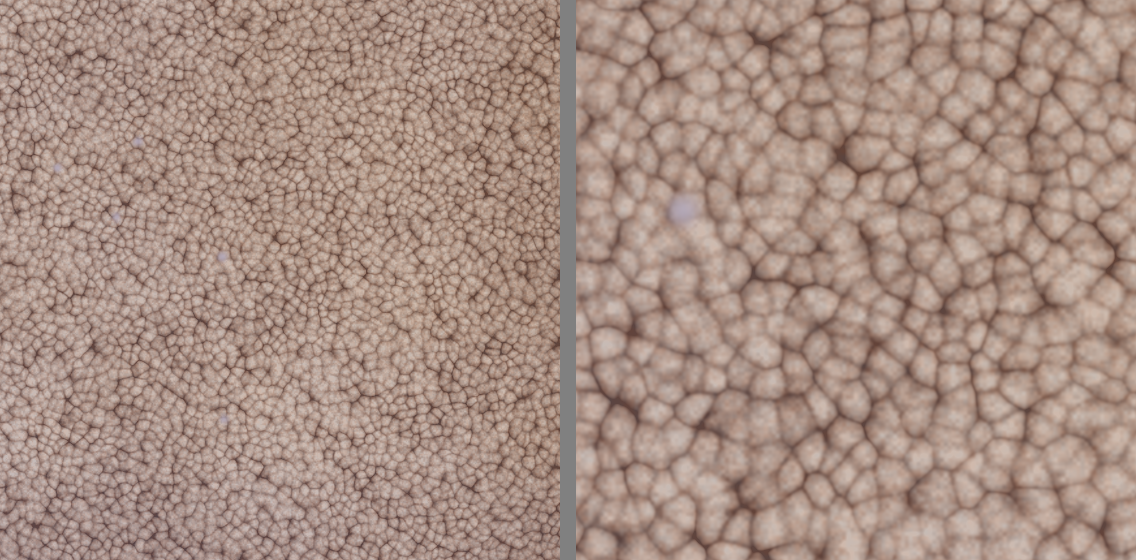
Left: the whole. Right: its middle third, enlarged.
Give the GLSL for this texture, as a WebGL 2 fragment shader.

```glsl
#version 300 es
precision highp float;
// Soft beige fleece: small rounded tufts as blended domes on a warped, jittered
// lattice, with brown pits between them that deepen along wandering creases.
// Fine fibre noise, broad tinting and a few blurred lilac flecks lie on top.

uniform vec2 u_resolution;
out vec4 fragColor;

const vec3 GAP_BROWN = vec3(0.43, 0.32, 0.285);
const vec3 TUFT_CREAM = vec3(0.765, 0.685, 0.64);
const vec3 MID_WARMTH = vec3(0.05, 0.0, -0.035);
const vec3 FLECK_LILAC = vec3(0.70, 0.66, 0.73);
const float TUFTS_ACROSS = 60.0;

// Integer hash giving two values in 0..1 per lattice point and seed
vec2 hash2(vec2 cell, int seed) {
    uvec2 q = uvec2(ivec2(cell) + seed * ivec2(131, 719));
    q = q * 1664525u + 1013904223u;
    q.x += q.y * 1664525u;
    q.y += q.x * 1664525u;
    q ^= q >> 16u;
    q.x += q.y * 1664525u;
    q.y += q.x * 1664525u;
    q ^= q >> 16u;
    return vec2(q & 65535u) / 65535.0;
}

// Two independent channels of smooth value noise
vec2 noise2(vec2 p, int seed) {
    vec2 i = floor(p), f = fract(p);
    f = f * f * (3.0 - 2.0 * f);
    vec2 low = mix(hash2(i, seed), hash2(i + vec2(1, 0), seed), f.x);
    vec2 high = mix(hash2(i + vec2(0, 1), seed), hash2(i + vec2(1, 1), seed), f.x);
    return mix(low, high, f.y);
}

vec2 fractal2(vec2 p, int seed) {
    vec2 sum = vec2(0.0);
    float weight = 0.5;
    for (int k = 0; k < 3; k++) {
        sum += weight * noise2(p, seed + k);
        p = p * 2.03 + 7.3;
        weight *= 0.5;
    }
    return sum / 0.875;
}

vec2 rotate(vec2 p, float angle) {
    float c = cos(angle), s = sin(angle);
    return vec2(c * p.x - s * p.y, s * p.x + c * p.y);
}

// Blended tufts: depth below the dome tops, gap softness, slope, tuft value
vec4 tuftField(vec2 p, float jitter, float sharpness) {
    vec2 base = floor(p);
    float total = 1e-6, squares = 0.0, slope = 0.0, value = 0.0;
    for (int y = -1; y <= 1; y++) {
        for (int x = -1; x <= 1; x++) {
            vec2 cell = base + vec2(x, y);
            vec2 toTuft = p - cell - 0.5 - jitter * (hash2(cell, 3) - 0.5);
            vec2 rnd = hash2(cell, 8);
            float w = mix(0.55, 1.5, rnd.y) * exp(-sharpness * dot(toTuft, toTuft));
            total += w;
            squares += w * w;
            slope += w * (toTuft.x + toTuft.y);
            value += w * rnd.x;
        }
    }
    float sink = -log(total) / sharpness;
    return vec4(sink, 1.0 - squares / (total * total), slope / total, value / total);
}

// Soft wandering folds, broken up by a second noise channel
float creaseMask(vec2 uv) {
    vec2 n = fractal2(rotate(uv, 0.65) * vec2(9.0, 13.0), 21);
    float line = 1.0 - smoothstep(0.0, 0.06, abs(n.x - 0.5));
    return line * smoothstep(0.42, 0.62, n.y);
}

// Sparse soft spots, at most one per grid cell
float fleckMask(vec2 uv, float grid, float chance) {
    vec2 p = uv * grid, cell = floor(p);
    vec2 centre = 0.2 + 0.6 * hash2(cell, 41);
    vec2 rnd = hash2(cell, 42);
    float wobble = 0.03 * (noise2(uv * 110.0, 43).x - 0.5);
    float d = length(p - cell - centre) + wobble;
    return step(rnd.x, chance) * (1.0 - smoothstep(0.0, 0.075 + 0.02 * rnd.y, d));
}

void main() {
    vec2 uv = gl_FragCoord.xy / u_resolution.y;

    // Tufts in slanting rows, bent by a gentle warp
    vec2 warp = 0.030 * (fractal2(uv * 7.0, 11) - 0.5) + 0.006 * (noise2(uv * 60.0, 15) - 0.5);
    vec4 tuft = tuftField(rotate(uv + warp, 0.6) * TUFTS_ACROSS, 0.85, 9.0);

    // Gap depth varies, so some neighbours merge into lumps
    float patches = noise2(uv * 32.0, 31).x;
    float crease = creaseMask(uv);
    float depth = mix(0.10, 0.85, patches) + 0.35 * crease;

    // Tone: 0 is deep pit, 1 is lit tuft
    float tone = 1.01 - 1.1 * tuft.x - tuft.y * depth - 0.12 * crease;
    tone += 0.16 * tuft.z + 0.16 * (tuft.w - 0.5);
    vec2 fibre = noise2(uv * 260.0, 51) + 0.7 * noise2(uv * 430.0, 52) - 0.85;
    tone += 0.27 * fibre.x;

    // Broad light and dark areas, darker toward the lower and right edges
    vec2 broad = fractal2(uv * 4.0, 61) - 0.5;
    tone += 0.22 * broad.x;
    tone -= 0.14 * smoothstep(0.72, 1.0, uv.x) + 0.12 * smoothstep(0.22, 0.0, uv.y);
    tone = clamp(tone, -0.15, 1.12);
    vec3 colour = mix(GAP_BROWN, TUFT_CREAM, tone) + MID_WARMTH * tone * (1.0 - tone);

    // Warm on the right, cooler toward the bottom, faint fibre colour
    float warmth = 0.6 * (uv.x - 0.5) - 0.7 * smoothstep(0.3, 0.0, uv.y) + broad.y;
    colour += vec3(0.012, 0.0, -0.03) * warmth + vec3(0.03, -0.005, -0.025) * fibre.y;
    colour = mix(colour, FLECK_LILAC, 0.85 * fleckMask(uv, 6.0, 0.2));
    fragColor = vec4(clamp(colour, 0.0, 1.0), 1.0);
}
```
